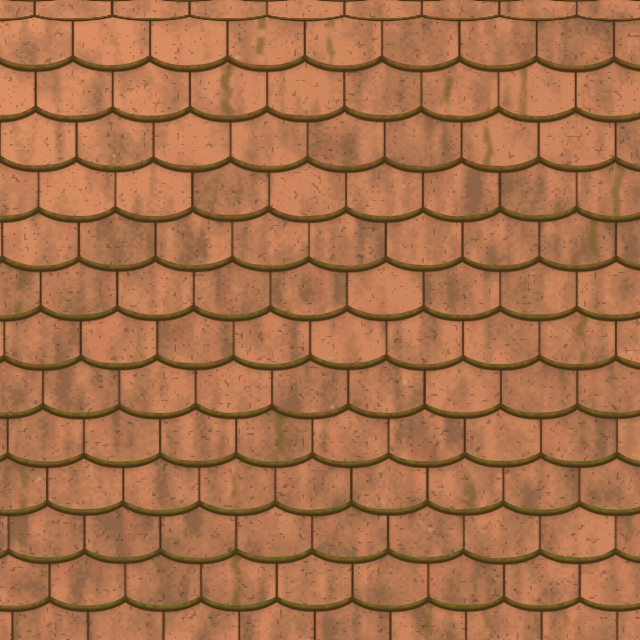
Give the GLSL for this texture, as a WebGL 1 fragment shader.

```glsl
precision highp float;
// Roof of overlapping clay tiles with rounded lower ends, in staggered courses.
// Each course hides the one below it down to a curved edge; a mossy rim, a
// shadow, dark seams and noise-driven weathering are layered on the clay.

uniform vec2 u_resolution;

float hash(vec2 p) {
  return fract(sin(dot(p, vec2(127.1, 311.7))) * 43758.5453);
}

float noise(vec2 p) {
  vec2 i = floor(p), f = fract(p);
  f = f * f * (3.0 - 2.0 * f);
  return mix(mix(hash(i), hash(i + vec2(1.0, 0.0)), f.x),
             mix(hash(i + vec2(0.0, 1.0)), hash(i + vec2(1.0, 1.0)), f.x), f.y);
}

// Column coordinate within a course: seams lie on the integers.
float columnAt(float x, float row) {
  float stagger = 0.5 * mod(row + 1.0, 2.0);
  float slip = 0.03 * (hash(vec2(row, 3.0)) - 0.5);
  return (x - 0.96 - 0.0003 * row) / (0.121 - 0.00022 * row) + stagger + slip;
}

// Height of the curved lower edge of a course, counted in courses from the top.
float lowerEdge(float x, float row) {
  float u = columnAt(x, row);
  float side = abs(2.0 * fract(u) - 1.0);
  return row - 0.02 * hash(vec2(floor(u), row)) - 0.2 * pow(side, 2.4);
}

void main() {
  vec2 p = gl_FragCoord.xy / u_resolution.y;
  float pixel = 1.0 / u_resolution.y;

  // Course coordinate, slightly tighter downwards and squeezed at the ridge.
  float q = (1.0 - p.y) * 12.59 - 0.41;
  q += 0.0028 * q * abs(q);
  if (q < 0.0) q *= 2.6;

  // Topmost course covering this point.
  float row = ceil(q);
  if (q > lowerEdge(p.x, row)) row += 1.0;
  float u = columnAt(p.x, row);
  vec2 tile = vec2(floor(u), row);
  float across = fract(u);
  float seed = hash(tile + 17.0);
  float aboveEdge = lowerEdge(p.x, row) - q;
  float belowPrevious = q - lowerEdge(p.x, row - 1.0);

  // Fired clay with smudges, vertical streaks and grain.
  float smudge = noise(p * vec2(38.0, 24.0) + seed * 40.0);
  float streak = noise(vec2(p.x * 75.0 + seed * 30.0, q * 1.3));
  float grain = noise(p * 190.0);
  float wear = 0.42 * smudge + 0.36 * streak + 0.2 * grain
             + 0.22 * (seed - 0.5) + 0.12 * (1.0 - p.y);
  vec3 color = mix(vec3(0.80, 0.52, 0.36), vec3(0.69, 0.46, 0.32),
                   smoothstep(0.32, 0.62, wear));
  color = mix(color, vec3(0.56, 0.39, 0.27), smoothstep(0.58, 0.86, wear));
  float redStreak = smoothstep(0.6, 0.9, noise(vec2(p.x * 60.0, row * 5.0 + q)));
  color = mix(color, vec3(0.80, 0.47, 0.34), 0.45 * redStreak * (1.0 - 0.6 * p.y));
  color *= 1.0 + 0.08 * smoothstep(0.7, 0.0, length(p - vec2(0.0, 1.0)));

  // Dark pits and a few pale lichen spots.
  color *= 1.0 - 0.22 * smoothstep(0.78, 0.95, noise(p * 230.0 + 9.0));
  vec2 patchId = floor(p * 26.0);
  vec2 fromSpot = fract(p * 26.0) - 0.3 - 0.4 * hash(patchId + 5.0);
  float spot = smoothstep(0.19, 0.06, length(fromSpot) + 0.1 * grain);
  color = mix(color, vec3(0.80, 0.64, 0.53), 0.6 * spot * step(0.975, hash(patchId)));

  // Algae running down some tiles, mostly to the right.
  float algaeChance = step(0.9 - 0.16 * p.x, hash(tile + 41.0));
  float drift = 0.25 + 0.5 * seed + 0.08 * (noise(vec2(q * 5.0, seed * 50.0)) - 0.5);
  float algae = smoothstep(0.09, 0.01, abs(across - drift))
              * smoothstep(0.1, 0.5, noise(vec2(u * 7.0, q * 4.0)));
  color = mix(color, vec3(0.47, 0.37, 0.17), 0.65 * algae * algaeChance);

  // Seams between neighbours, with uneven darkness.
  float toSeam = min(across, 1.0 - across);
  float seamWidth = 0.007 + 0.005 * hash(vec2(floor(u + 0.5), row));
  float seam = 1.0 - smoothstep(seamWidth - 4.0 * pixel, seamWidth + 9.0 * pixel, toSeam);
  float seamDepth = 0.65 + 0.3 * hash(vec2(floor(u + 0.5), row + 60.0));
  color = mix(color, vec3(0.30, 0.18, 0.09), seam * seamDepth);
  color *= 1.0 - 0.1 * smoothstep(0.05, 0.0, toSeam);

  // Shadow cast by the course above.
  vec3 shade = vec3(0.27, 0.19, 0.075);
  color = mix(shade, color, smoothstep(-0.005, 0.045, belowPrevious));
  color *= 0.93 + 0.07 * smoothstep(0.03, 0.16, belowPrevious);

  // Thick lower rim: olive moss above, dark underside below.
  float rimWidth = 0.108 + 0.02 * noise(vec2(u * 5.0, row * 7.0));
  float moss = clamp(0.75 - 0.6 * p.y + 0.7 * (noise(vec2(u * 4.0, row * 3.0)) - 0.5),
                     0.0, 1.0);
  vec3 rim = mix(vec3(0.50, 0.33, 0.17), vec3(0.41, 0.38, 0.13), moss);
  rim *= 0.88 + 0.24 * grain;
  rim = mix(shade, rim, smoothstep(0.005, 0.085, aboveEdge));
  rim = mix(rim, shade, 0.7 * smoothstep(0.1, 0.0, toSeam));
  float onRim = 1.0 - smoothstep(rimWidth - 9.0 * pixel, rimWidth + 9.0 * pixel, aboveEdge);
  color = mix(color, rim, onRim);

  gl_FragColor = vec4(color, 1.0);
}
```
